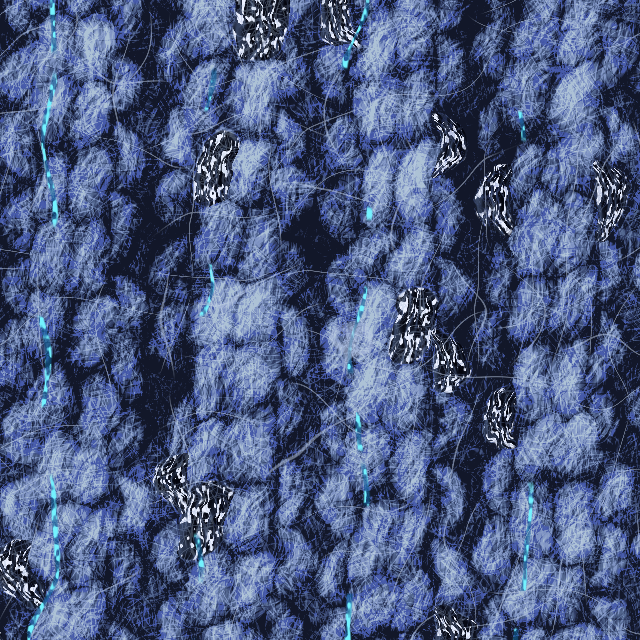
Give the GLSL for this texture, as a three.js fragment shader.

```glsl
varying vec2 vUv;

const vec2 GRID = vec2(16.0, 9.0);
const vec3 SHADOW = vec3(0.07, 0.09, 0.16);
const vec3 NAVY = vec3(0.19, 0.24, 0.40);
const vec3 SLATE = vec3(0.33, 0.41, 0.57);
const vec3 BLUE = vec3(0.27, 0.35, 0.70);
const vec3 HAZE = vec3(0.50, 0.58, 0.77);
const vec3 PALE = vec3(0.68, 0.76, 0.84);
const vec3 TEAL = vec3(0.06, 0.38, 0.60);
const vec3 CYAN = vec3(0.45, 0.95, 1.0);

struct Strand { float height; float tone; vec2 local; float seed; };

float hash(vec2 p) {
  vec3 q = fract(p.xyx * 0.1031);
  q += dot(q, q.yzx + 33.33);
  return fract((q.x + q.y) * q.z);
}

float noise(vec2 p) {
  vec2 i = floor(p), f = fract(p);
  f = f * f * (3.0 - 2.0 * f);
  return mix(mix(hash(i), hash(i + vec2(1, 0)), f.x),
             mix(hash(i + vec2(0, 1)), hash(i + 1.0), f.x), f.y);
}

vec2 warp(vec2 p, float scale, float amount) {
  return p + amount * (vec2(noise(p * scale), noise(p * scale + 47.0)) - 0.5);
}

vec2 rotate(vec2 p, float a) {
  float c = cos(a), s = sin(a);
  return vec2(c * p.x + s * p.y, c * p.y - s * p.x);
}

// One plump strand: upright pairs inside each rib, bowed loops at its sides
Strand strandAt(vec2 p, vec2 id) {
  float slot = mod(id.x, 4.0);
  float side = slot < 0.5 ? -1.0 : (slot > 2.5 ? 1.0 : 0.0);
  float outer = abs(side);
  float shift = 0.5 * outer + 0.4 * hash(vec2(floor(id.x / 4.0), 8.0)) - 0.2;
  vec2 jitter = vec2(hash(id + 11.0), hash(id + 29.0)) - 0.5;
  vec2 center = (id + vec2(0.5, 0.5 + shift) + jitter * vec2(0.3, 0.2)) / GRID;
  vec2 q = p - center;
  q.x += side * 8.0 * q.y * q.y - (1.0 - outer) * 0.2 * q.y;
  float seed = hash(id + 71.0);
  vec2 local = q / vec2(mix(0.035, 0.028, outer) + 0.006 * jitter.y, 0.059);
  float height = 1.0 - pow(abs(local.x), 2.2) - pow(abs(local.y), 3.0);
  height -= 0.2 * outer - 0.3 * step(0.90, seed);
  return Strand(height, 0.18 * jitter.x - 0.13 * outer, local, seed);
}

Strand topStrand(vec2 p) {
  vec2 cell = floor(p * GRID);
  Strand top = Strand(-1.0, 0.0, vec2(0.0), 0.0);
  for (int y = -1; y <= 1; y++) {
    for (int x = -1; x <= 1; x++) {
      Strand s = strandAt(p, cell + vec2(x, y));
      if (s.height > top.height) top = s;
    }
  }
  return top;
}

float fibres(vec2 p, float angle) {
  vec2 q = rotate(warp(p, 30.0, 0.02), angle);
  return 0.35 * noise(q * vec2(130.0, 26.0)) + 0.35 * noise(q * vec2(250.0, 48.0) + 9.0)
       + 0.30 * noise(q * vec2(430.0, 90.0) + 31.0);
}

// Curved hairs: one per sparse cell of a turned and bent grid
float hairs(vec2 p, vec2 cellSize, float width, float density, float seed) {
  vec2 q = rotate(p, 6.283 * hash(vec2(seed, 3.0)));
  q = warp(q + seed * 0.37, 1.7 / cellSize.x, cellSize.x * 0.5);
  vec2 id = floor(q / cellSize), f = fract(q / cellSize);
  float offset = abs(f.y - 0.2 - 0.6 * hash(id + seed)) * cellSize.y;
  float taper = smoothstep(0.0, 0.2, f.x) * smoothstep(1.0, 0.8, f.x);
  return (1.0 - smoothstep(0.3 * width, width, offset)) * taper
       * step(hash(id + seed + 53.0), density);
}

vec3 yarnColor(float t) {
  vec3 c = mix(SHADOW, NAVY, smoothstep(0.0, 0.25, t));
  c = mix(c, SLATE, smoothstep(0.22, 0.46, t));
  c = mix(c, HAZE, smoothstep(0.44, 0.66, t));
  return mix(c, PALE, smoothstep(0.68, 1.0, t));
}

// Black filaments broken by small white glints along the strand
vec3 metallic(vec2 local, vec2 p) {
  float across = local.x * 5.0 + 0.8 * local.y + 1.2 * noise(p * 50.0);
  float ridge = noise(vec2(across * 1.6, local.y * 2.0) + 60.0);
  float glint = noise(vec2(across * 1.7, local.y * 7.0 + 20.0 * floor(across)));
  glint = 0.65 * glint + 0.35 * noise(p * vec2(260.0, 150.0));
  vec3 c = mix(vec3(0.01, 0.015, 0.05), SLATE, 0.8 * ridge * ridge);
  return mix(c, vec3(0.92, 0.94, 1.0), smoothstep(0.57, 0.68, glint));
}

// Short broken flashes of a shiny thread running up the edge of a rib
vec3 addTinsel(vec3 base, vec2 p, float id) {
  float x = 0.07 + 0.245 * id + 0.05 * (noise(vec2(p.y * 9.0, id * 5.0)) - 0.5);
  float width = 0.003 + 0.004 * noise(vec2(p.y * 45.0, id * 3.0));
  float line = 1.0 - smoothstep(0.4 * width, width, abs(p.x - x));
  float shown = smoothstep(0.52, 0.64, noise(vec2(p.y * 21.0, id * 9.0 + 2.0)));
  float shine = smoothstep(0.4, 0.7, noise(vec2(p.x * 200.0, p.y * 110.0)));
  return mix(base, mix(TEAL, CYAN, shine), line * shown * (0.6 + 0.4 * shine));
}

void main() {
  vec2 p = warp(vUv + vec2(0.01, 0.0), 14.0, 0.03);
  p = warp(p, 60.0, 0.009);
  Strand s = topStrand(p);

  // Fuzz: light and dark hairs
  float light = 0.0, dark = 0.0, stray = 0.0;
  for (int i = 0; i < 9; i++) {
    light += hairs(vUv, vec2(0.07, 0.011), 0.0014, 0.5, float(i) + 1.0);
    dark += hairs(vUv, vec2(0.06, 0.012), 0.0014, 0.5, float(i) + 61.0);
  }
  for (int i = 0; i < 4; i++) stray += hairs(vUv, vec2(0.2, 0.09), 0.0014, 0.35, float(i) + 31.0);

  // Wool body
  float body = pow(clamp(s.height, 0.0, 1.0), 0.6);
  float grain = fibres(vUv, -0.45 + 0.6 * (s.seed - 0.5)) - 0.5;
  float tone = 0.03 + 0.61 * body + (0.45 + 0.6 * body) * grain + s.tone;
  tone += 0.10 * (s.local.y - s.local.x) * body + 0.42 * (noise(vUv * 8.0) - 0.5);
  tone += 0.22 * min(light, 1.3) - 0.17 * min(dark, 1.3);
  vec3 color = yarnColor(tone);
  float middle = smoothstep(0.18, 0.32, tone) * (1.0 - smoothstep(0.48, 0.62, tone));
  color = mix(color, BLUE, 0.8 * middle * smoothstep(0.48, 0.68, noise(vUv * 75.0 + 17.0)));

  // Shiny yarn
  float shiny = step(0.90, s.seed) * smoothstep(0.15, 0.35, s.height);
  color = mix(color, metallic(s.local, vUv), shiny * (1.0 - 0.3 * min(light, 1.0)));
  for (int i = 0; i < 4; i++) color = addTinsel(color, vUv, float(i));

  // Long stray hairs
  color = mix(color, vec3(0.74, 0.80, 0.90), 0.5 * min(stray, 1.0));
  gl_FragColor = vec4(color, 1.0);
}
```
